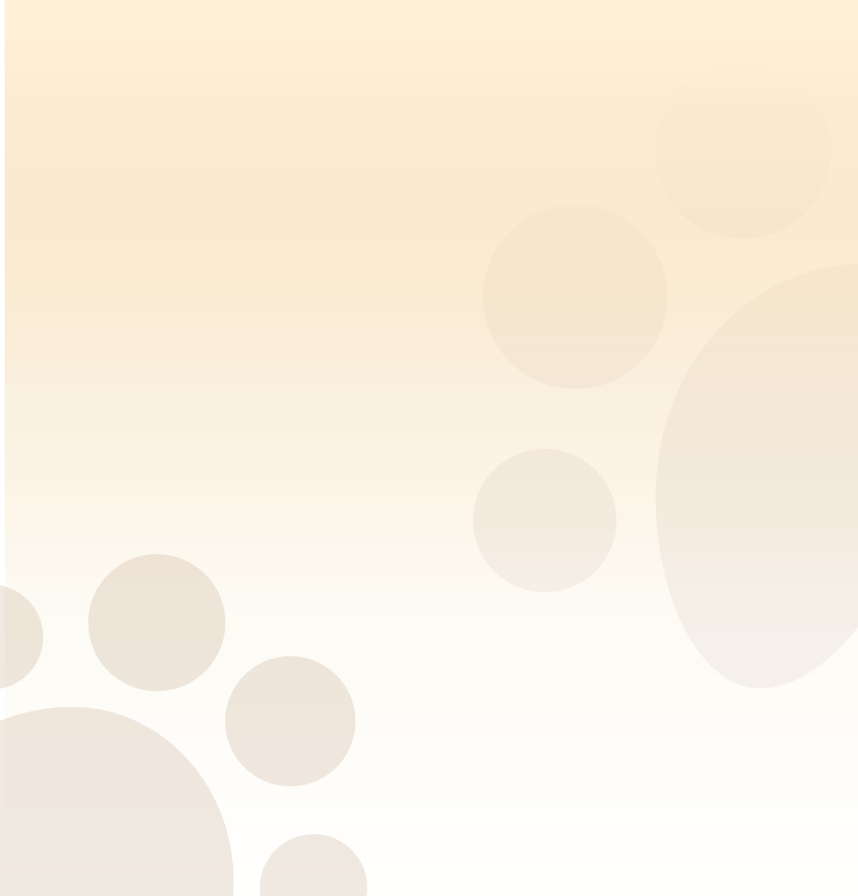
This background is drawn by a Shadertoy shader. Its source:

```glsl
// Soft cream-to-white gradient with two large pale paw prints entering from the sides.

const vec3 STRONG_TINT = vec3(0.940, 0.913, 0.888);
const vec3 FAINT_TINT = vec3(0.968, 0.955, 0.952);

// Approximate signed distance to an axis-aligned ellipse
float ellipseDist(vec2 p, vec2 radii) {
    float k = length(p / radii);
    return k * (k - 1.0) / max(length(p / (radii * radii)), 1e-4);
}

// Union of four round toes, each given as (centre, radius)
float toesDist(vec2 p, vec3 toes[4]) {
    float d = 1e3;
    for (int i = 0; i < 4; i++) {
        d = min(d, length(p - toes[i].xy) - toes[i].z);
    }
    return d;
}

// Tapered pad: wide dome above, narrow rounded tip below
float taperedPadDist(vec2 p, vec2 tipAxis) {
    vec2 q = p - tipAxis;
    if (q.y > 0.0) return ellipseDist(q - vec2(0.1158, 0.0), vec2(0.2318, 0.2591));
    if (q.x < 0.0) return ellipseDist(q, vec2(0.1159, 0.2148));
    float slope = 11.3 * q.x;
    return (5.65 * q.x * q.x - 0.2148 - q.y) / sqrt(1.0 + slope * slope);
}

// Domed pad, slightly wider on its left side
float domedPadDist(vec2 p, vec2 center) {
    vec2 q = p - center;
    return ellipseDist(q, vec2(q.x < 0.0 ? 0.206 : 0.180, 0.194));
}

// Vertical background gradient, depth running from 0 at the top to 1
vec3 backdrop(float depth) {
    const int COUNT = 9;
    float stops[COUNT] = float[COUNT](0.0, 0.13, 0.26, 0.34, 0.42, 0.52, 0.60, 0.66, 1.0);
    vec3 colors[COUNT] = vec3[COUNT](
        vec3(1.000, 0.941, 0.845), vec3(0.984, 0.925, 0.818),
        vec3(0.980, 0.918, 0.816), vec3(0.980, 0.926, 0.830),
        vec3(0.980, 0.938, 0.865), vec3(0.984, 0.953, 0.896),
        vec3(0.990, 0.968, 0.925), vec3(0.992, 0.981, 0.953),
        vec3(1.000, 1.000, 0.997));
    vec3 color = colors[0];
    for (int i = 1; i < COUNT; i++) {
        float t = clamp((depth - stops[i - 1]) / (stops[i] - stops[i - 1]), 0.0, 1.0);
        color = mix(color, colors[i], t);
    }
    return color;
}

// Antialiased coverage of a signed distance
float coverage(float d, float pixel) {
    return 1.0 - smoothstep(-0.75 * pixel, 0.75 * pixel, d);
}

void mainImage(out vec4 fragColor, in vec2 fragCoord) {
    float pixel = 1.0 / iResolution.y;
    vec2 p = fragCoord * pixel;

    // Background with a narrow white margin on the left
    vec3 color = backdrop(1.0 - p.y);
    color = mix(color, vec3(1.0), coverage(p.x - 0.0052, pixel));

    // Right paw, fading out towards the top
    vec3 rightToes[4] = vec3[4](
        vec3(0.829, 0.832, 0.0985), vec3(0.642, 0.669, 0.103),
        vec3(0.608, 0.419, 0.080), vec3(1.100, 0.850, 0.090));
    float rightPaw = min(toesDist(p, rightToes), taperedPadDist(p, vec2(0.8477, 0.4466)));
    float fade = clamp((0.95 - p.y) / 0.5, 0.0, 1.0);
    color *= mix(vec3(1.0), FAINT_TINT, fade * coverage(rightPaw, pixel));

    // Lower left paw
    vec3 leftToes[4] = vec3[4](
        vec3(-0.0104, 0.289, 0.0586), vec3(0.1750, 0.305, 0.0765),
        vec3(0.324, 0.195, 0.0727), vec3(0.350, 0.009, 0.060));
    float leftPaw = min(toesDist(p, leftToes), domedPadDist(p, vec2(0.0807, 0.017)));
    color *= mix(vec3(1.0), STRONG_TINT, coverage(leftPaw, pixel));

    fragColor = vec4(color, 1.0);
}
```
